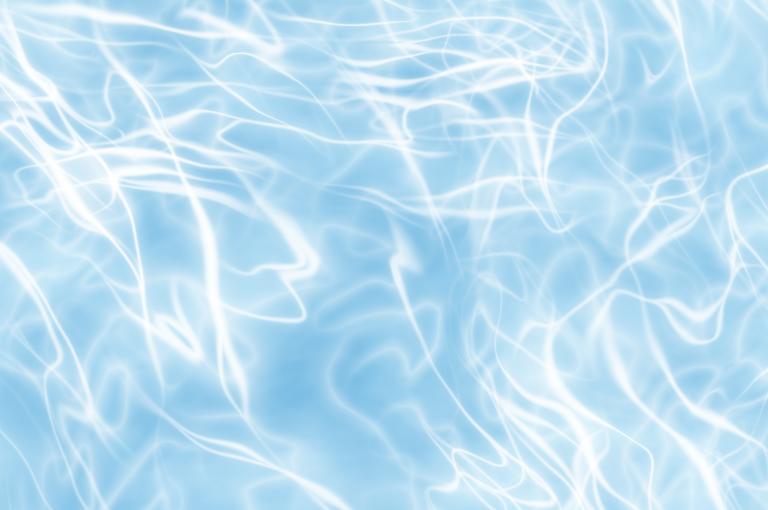
Reproduce this texture procedurally as a Shadertoy shader.

```glsl
// Sunlit pale blue water with bright, braided caustic filaments.

const vec3 DEEP_BLUE = vec3(0.47, 0.735, 0.89);
const vec3 PALE_BLUE = vec3(0.80, 0.93, 0.985);
const vec3 SUN_WHITE = vec3(1.0, 1.0, 1.0);
const float BASE_TONE = 0.49;      // mean position between deep and pale
const float CLOUD_CONTRAST = 0.62;
const float POOL_DEPTH = 0.38;     // darkening of the central pool
const float LINE_WIDTH = 0.0058;   // in canvas heights
const float GLOW_SPREAD = 3.6;     // halo size in line widths
const float GLOW_STRENGTH = 0.22;
const float FILM_STRENGTH = 0.16;  // light between two parted strands
const float WEB_STRENGTH = 0.24;
const float LIGHT_GAIN = 2.3;

vec2 randomGradient(vec2 cell) {
    vec3 h = fract(cell.xyx * vec3(0.1031, 0.1030, 0.0973));
    h += dot(h, h.yzx + 33.33);
    float a = 6.2832 * fract((h.x + h.y) * h.z);
    return vec2(cos(a), sin(a));
}

// Gradient noise, roughly -0.7 to 0.7
float noise(vec2 p) {
    vec2 i = floor(p), f = fract(p);
    vec2 u = f * f * f * (f * (f * 6.0 - 15.0) + 10.0);
    vec2 e = vec2(1.0, 0.0);
    float a = dot(randomGradient(i), f);
    float b = dot(randomGradient(i + e.xy), f - e.xy);
    float c = dot(randomGradient(i + e.yx), f - e.yx);
    float d = dot(randomGradient(i + e.xx), f - e.xx);
    return mix(mix(a, b, u.x), mix(c, d, u.x), u.y);
}

float clouds(vec2 p) {
    float sum = 0.0, amplitude = 1.0;
    for (int i = 0; i < 5; i++) {
        sum += amplitude * noise(p);
        p = mat2(0.8, 0.6, -0.6, 0.8) * p * 2.03 + 7.3;
        amplitude *= 0.52;
    }
    return sum;
}

vec2 ripple(vec2 p) {
    vec2 slow = vec2(noise(p * 2.3 + 3.7), noise(p * 2.3 + 41.2));
    vec2 quick = vec2(noise(p * 9.0 + 12.5), noise(p * 9.0 + 27.9));
    return p + 0.09 * slow + 0.014 * quick;
}

// Turns x along the given angle, then stretches the frame
vec2 alongFlow(vec2 p, float angle, vec2 scale, float seed) {
    vec2 d = vec2(cos(angle), sin(angle));
    return vec2(dot(p, d), dot(p, vec2(-d.y, d.x))) * scale + seed;
}

float waveField(vec2 p, float angle, vec2 scale, float seed) {
    vec2 q = alongFlow(p, angle, scale, seed);
    return noise(q + 0.35 * noise(q * 1.4 + 19.1)) + 0.04;
}

// Distances to contours at +split and -split; y is signed, negative between them
vec2 contourDistance(vec2 p, float angle, vec2 scale, float seed, float split) {
    const float STEP = 0.002;
    float n = waveField(p, angle, scale, seed);
    float dx = waveField(p + vec2(STEP, 0.0), angle, scale, seed) - n;
    float dy = waveField(p + vec2(0.0, STEP), angle, scale, seed) - n;
    float side = (abs(n) - split) / (length(vec2(dx, dy)) / STEP + 0.12 * scale.y);
    return vec2(abs(side), side);
}

// Bright strands that part, join, swell and fade along their length
float filaments(vec2 p, float angle, vec2 scale, float seed) {
    vec2 q = alongFlow(p, angle, scale * vec2(1.3, 0.6), seed + 53.0);
    float split = 0.17 * smoothstep(-0.15, 0.4, noise(q * 1.5 + 31.0));
    vec2 d = contourDistance(p, angle, scale, seed, split);
    float strength = smoothstep(-0.25, 0.25, noise(q));
    float swell = smoothstep(-0.3, 0.5, noise(q * 2.1 + 8.4));
    float width = LINE_WIDTH * mix(0.5, 1.6, swell * swell);
    float core = exp(-d.x * d.x / (width * width));
    float glow = GLOW_STRENGTH * exp(-d.x / (width * GLOW_SPREAD));
    float film = FILM_STRENGTH * smoothstep(0.004, -0.004, d.y);
    return strength * (core * mix(0.6, 1.2, swell) + glow + film * swell);
}

// Faint, blurred network of light below the surface
float softWeb(vec2 p) {
    float coarse = contourDistance(p, -0.7, vec2(5.0, 7.0), 71.0, 0.0).x;
    float fine = contourDistance(p, 0.9, vec2(6.0, 10.0), 94.0, 0.0).x;
    float patches = smoothstep(-0.3, 0.4, noise(p * 3.0 + 15.0));
    return patches * exp(-coarse / 0.012) + (1.0 - patches) * exp(-fine / 0.01);
}

void mainImage(out vec4 fragColor, in vec2 fragCoord) {
    vec2 p = fragCoord / iResolution.y;
    vec2 q = ripple(p);

    // Water body: soft clouds over a deeper central pool
    vec2 toPool = (p - vec2(0.70, 0.56)) * vec2(1.5, 2.0);
    float tone = BASE_TONE + CLOUD_CONTRAST * clouds(q * vec2(2.4, 3.4) + 5.0);
    tone -= POOL_DEPTH * (exp(-dot(toPool, toPool)) - 0.32);
    vec3 color = mix(DEEP_BLUE, PALE_BLUE, clamp(tone, 0.03, 1.05));

    // Regions where each direction of light dominates
    float upper = smoothstep(0.52, 0.68, p.y) * (1.0 - smoothstep(0.95, 1.25, p.x));
    float slant = p.x + 0.75 * p.y;
    float diagonal = smoothstep(0.2, 0.6, slant) * (1.0 - smoothstep(1.1, 1.4, slant));
    float right = smoothstep(0.8, 1.1, p.x);

    // Filaments: level above, falling across the middle, steep at the right
    float light = WEB_STRENGTH * softWeb(q);
    for (int i = 0; i < 2; i++) {
        float k = float(i), finer = 1.0 + 0.55 * k, fade = 1.0 - 0.35 * k;
        float seed = 37.0 * k;
        light += fade * upper * filaments(q, -0.08 - 0.12 * k, vec2(1.4, 6.0) * finer, seed + 11.0);
        light += fade * mix(0.3, 1.0, diagonal) * filaments(q, -0.95 + 0.1 * k, vec2(1.2, 5.0) * finer, seed + 32.0);
        light += fade * right * 0.75 * filaments(q, -1.25 - 0.7 * k, vec2(2.0, 4.5) * finer, seed + 63.0);
    }

    color = mix(color, SUN_WHITE, 1.0 - exp(-LIGHT_GAIN * light));
    fragColor = vec4(color, 1.0);
}
```
